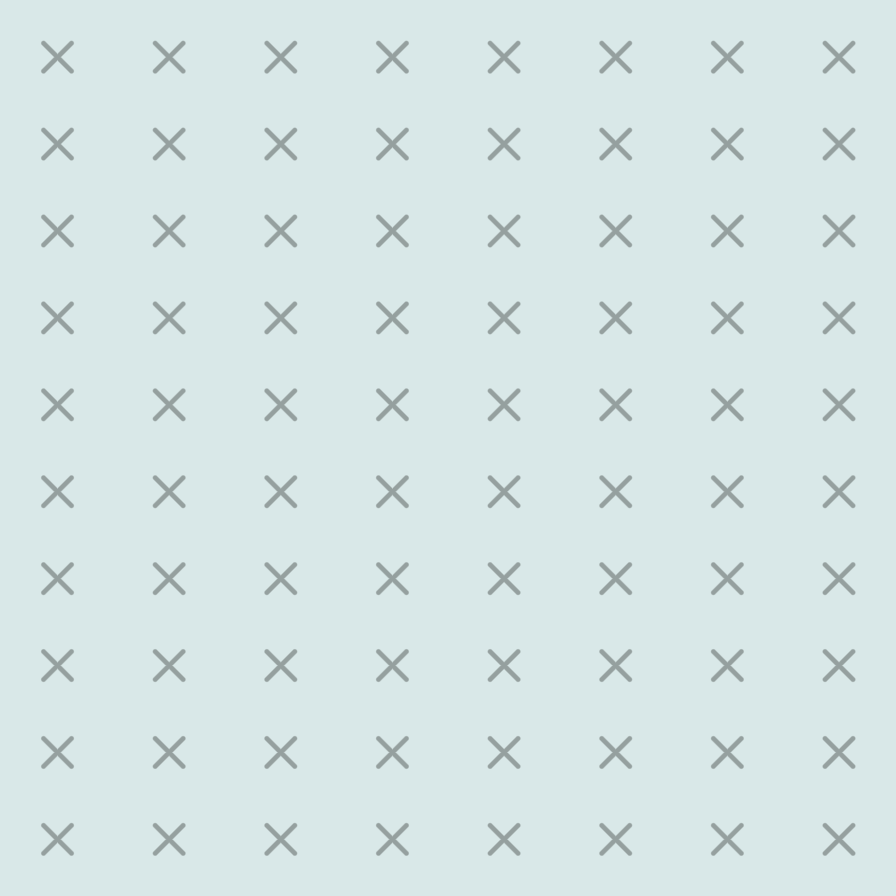
Give the GLSL for this pattern, as a three.js fragment shader.

```glsl
varying vec2 vUv;

const vec3 BACKGROUND = vec3(0.85, 0.91, 0.91);
const vec3 INK = vec3(0.585, 0.627, 0.622);

const vec2 GRID_COUNT = vec2(8.0, 10.0);
const vec2 FIRST_CENTER = vec2(0.0642, 0.0632);
const vec2 SPACING = vec2(0.1246, 0.0970);

const float ARM_REACH = 0.0156;    // center to arm end, along each axis
const float STROKE_WIDTH = 0.0053;
const float EDGE_SOFTNESS = 0.001;

// Distance to the centerlines of two crossing diagonal segments
float diagonalCross(vec2 p, float reach) {
  // Folding into one quadrant leaves a single arm
  vec2 q = abs(p);
  float along = clamp(0.5 * (q.x + q.y), 0.0, reach);
  return length(q - vec2(along));
}

void main() {
  // Nearest cross in the finite grid
  vec2 cell = floor((vUv - FIRST_CENTER) / SPACING + 0.5);
  cell = clamp(cell, vec2(0.0), GRID_COUNT - 1.0);
  vec2 local = vUv - FIRST_CENTER - cell * SPACING;

  // Round-capped strokes with softened edges
  float edge = diagonalCross(local, ARM_REACH) - 0.5 * STROKE_WIDTH;
  float coverage = 1.0 - smoothstep(-EDGE_SOFTNESS, EDGE_SOFTNESS, edge);

  gl_FragColor = vec4(mix(BACKGROUND, INK, coverage), 1.0);
}
```
